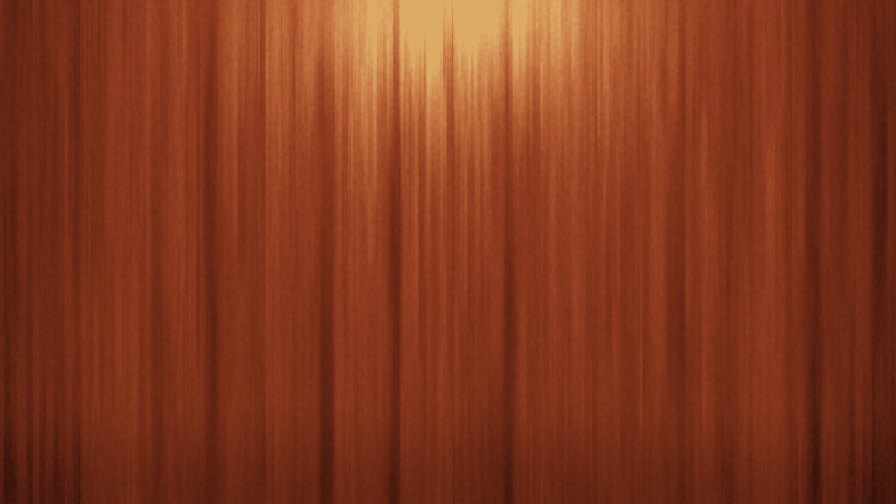
Write a Shadertoy shader that draws this texture.

```glsl
// Wood tones from deep shadow to lamp-lit gold
const int TONES = 7;
const vec3 RAMP[TONES] = vec3[TONES](
    vec3(0.22, 0.07, 0.04), vec3(0.36, 0.13, 0.07), vec3(0.47, 0.18, 0.09),
    vec3(0.58, 0.24, 0.13), vec3(0.69, 0.35, 0.19), vec3(0.79, 0.49, 0.28),
    vec3(0.87, 0.67, 0.40));

// Dark veins: x, half width, depth, height of the strongest part
const int VEINS = 9;
const vec4 VEIN[VEINS] = vec4[VEINS](
    vec4(0.083, 0.010, 0.7, 0.75), vec4(0.175, 0.008, 0.8, 0.40),
    vec4(0.235, 0.009, 0.9, 0.60), vec4(0.365, 0.009, 1.0, 0.25),
    vec4(0.441, 0.009, 1.0, 0.43), vec4(0.570, 0.009, 1.1, 0.30),
    vec4(0.752, 0.012, 0.8, 0.50), vec4(0.907, 0.010, 0.8, 0.30),
    vec4(0.982, 0.010, 0.6, 0.60));

const float BASE_TONE = 2.0;
const vec2 LAMP_POS = vec2(0.51, 1.0);
const vec2 LAMP_SIZE = vec2(0.20, 0.22);
const float LAMP_POWER = 3.2;
const vec2 HALO_SIZE = vec2(0.42, 0.75);
const float HALO_POWER = 1.2;
const float SIDE_SHADE = 0.9;
const float FLOOR_SHADE = 0.8;
const float GRAIN_DEPTH = 1.0;
const float SPECKLE_DEPTH = 0.35;
const float LAMP_RAGGEDNESS = 0.10;

float hash(vec2 cell) {
    uvec2 q = uvec2(ivec2(cell)) * uvec2(1597u, 3812u);
    uint n = (q.x ^ (q.y + 7919u)) * 74779u;
    n = (n ^ (n >> 15u)) * 26699u;
    n ^= n >> 13u;
    n *= 60493u;
    return float((n >> 8u) & 65535u) / 65535.0;
}

float valueNoise(vec2 p) {
    vec2 i = floor(p), f = fract(p);
    f = f * f * (3.0 - 2.0 * f);
    return mix(mix(hash(i), hash(i + vec2(1, 0)), f.x),
               mix(hash(i + vec2(0, 1)), hash(i + vec2(1, 1)), f.x), f.y);
}

// One fibre: a column whose tone drifts along its own staggered length
float fibre(float column, float y, float seed) {
    float t = y + 9.0 * hash(vec2(column, seed));
    float k = floor(t);
    float blend = smoothstep(0.25, 0.75, t - k);
    float drift = mix(hash(vec2(column, k + seed + 40.0)),
                      hash(vec2(column, k + seed + 41.0)), blend);
    return mix(hash(vec2(column, seed + 80.0)), drift, 0.6) - 0.5;
}

// Columns of fibres with softened sides
float fibres(vec2 uv, float count, float stretch, float seed) {
    float x = uv.x * count;
    float column = floor(x);
    float soft = clamp(count / iResolution.x, 0.15, 1.0);
    float side = smoothstep(1.0 - soft, 1.0, x - column);
    return mix(fibre(column, uv.y * stretch, seed),
               fibre(column + 1.0, uv.y * stretch, seed), side);
}

float bell(vec2 d) {
    return exp(-dot(d, d));
}

float veinShade(vec2 uv) {
    float shade = 0.0;
    for (int i = 0; i < VEINS; i++) {
        vec4 v = VEIN[i];
        float across = smoothstep(v.y * 1.3, v.y * 0.3, abs(uv.x - v.x));
        float along = exp(-pow((uv.y - v.w) / 0.3, 2.0));
        shade += v.z * across * mix(0.4, 1.0, along);
    }
    return shade;
}

vec3 woodColour(float tone) {
    vec3 colour = RAMP[0];
    for (int i = 1; i < TONES; i++)
        colour = mix(colour, RAMP[i], clamp(tone - float(i - 1), 0.0, 1.0));
    return colour;
}

void mainImage(out vec4 fragColor, in vec2 fragCoord) {
    vec2 uv = fragCoord / iResolution.xy;

    // Uneven board widths
    vec2 wood = uv;
    wood.x += 0.012 * valueNoise(vec2(uv.x * 37.0, 5.0));

    // Grain from broad bands to hair-fine fibres
    float broad = fibres(wood, 42.0, 1.5, 11.0);
    float middle = fibres(wood, 120.0, 3.5, 211.0);
    float fine = fibres(wood, 270.0, 6.0, 411.0);
    float grain = 0.65 * broad + 0.75 * middle + 0.55 * fine;
    float speckle = valueNoise(uv * vec2(420.0, 150.0)) - 0.5;

    // Lamp light with ragged ends along the fibres
    vec2 fromLamp = uv - LAMP_POS;
    vec2 ragged = fromLamp + vec2(0.0, LAMP_RAGGEDNESS * (middle + 0.5 * fine));
    float light = LAMP_POWER * bell(ragged / LAMP_SIZE)
                + HALO_POWER * bell(fromLamp / HALO_SIZE);

    // Darkened sides and floor
    float shade = SIDE_SHADE * smoothstep(0.36, 0.52, abs(uv.x - 0.5))
                + FLOOR_SHADE * smoothstep(0.22, 0.0, uv.y);

    float tone = BASE_TONE + light - shade - veinShade(uv)
               + GRAIN_DEPTH * grain + SPECKLE_DEPTH * speckle;
    fragColor = vec4(woodColour(tone), 1.0);
}
```
